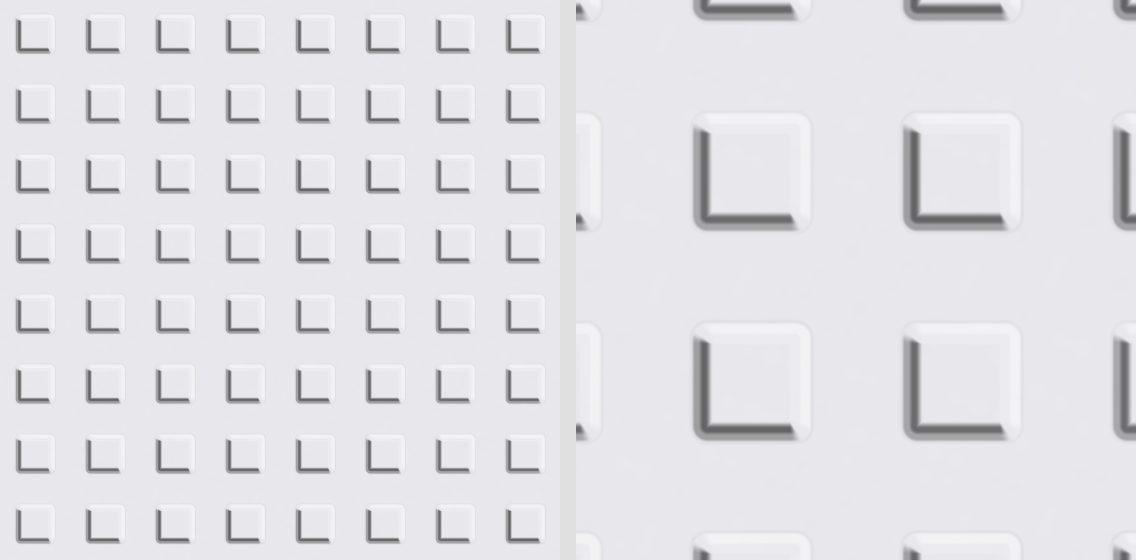
Left, the full canvas; right, a detail of the centre.
Write a WebGL 1 fragment shader that draws this pattern.

```glsl
precision highp float;

uniform vec2 u_resolution;

// Signed distance to a rounded square, negative inside
float roundedSquare(vec2 p, float halfSize, float radius) {
  vec2 q = abs(p) - halfSize + radius;
  return length(max(q, 0.0)) + min(max(q.x, q.y), 0.0) - radius;
}

// Outward bevel direction, turning gradually around the corners
vec2 bevelNormal(vec2 p, float halfSize, float radius) {
  vec2 q = max(abs(p) - halfSize + radius + 0.03, 0.0001);
  return normalize(q) * sign(p);
}

float cellHash(vec2 cell) {
  return fract(sin(dot(cell, vec2(12.99, 78.23))) * 4375.85);
}

// Faint mottling from whole-period sines, so it wraps at the borders
float mottle(vec2 uv) {
  vec2 a = 6.2831853 * uv;
  return sin(11.0 * a.x + 2.0 * sin(7.0 * a.y)) * sin(13.0 * a.y + 2.0 * sin(5.0 * a.x))
       + 0.5 * sin(37.0 * a.x + 19.0 * a.y) * sin(41.0 * a.y - 23.0 * a.x);
}

void main() {
  vec2 uv = gl_FragCoord.xy / u_resolution;
  vec2 grid = uv * 8.0;
  float variation = cellHash(mod(floor(grid), 8.0)) - 0.5;
  vec2 p = fract(grid) - vec2(0.503, 0.513);

  float halfSize = 0.289;
  float radius = 0.08;
  float depth = -roundedSquare(p, halfSize, radius);
  vec2 normal = bevelNormal(p, halfSize, radius);
  float facing = normal.x + normal.y;
  float soft = 8.0 / min(u_resolution.x, u_resolution.y);

  // Two-step shadow on the lower and left bevels
  float shadow = (0.54 + 0.08 * variation) * smoothstep(0.0, max(0.02, soft), depth)
               + 0.46 * smoothstep(0.034, 0.058, depth);
  shadow *= 1.0 - smoothstep(0.068, 0.106, depth);
  shadow *= smoothstep(0.2, 0.95, -facing);

  // Two-step highlight on the upper and right bevels
  float light = 0.6 * smoothstep(0.0, 0.02, depth) * (1.0 - smoothstep(0.05, 0.065, depth))
              + 0.4 * smoothstep(0.0, 0.02, depth) * (1.0 - smoothstep(0.1, 0.115, depth));
  light *= smoothstep(0.1, 0.9, facing);

  // Thin crease where the stud meets the sheet
  float crease = 1.0 - smoothstep(0.0, max(0.014, soft), abs(depth));

  vec3 color = vec3(0.908, 0.906, 0.926) + 0.002 * mottle(uv);
  color += light * vec3(0.042, 0.042, 0.034);
  color -= crease * (0.025 + 0.01 * variation);
  color = mix(color, vec3(0.41, 0.41, 0.42), shadow);
  gl_FragColor = vec4(color, 1.0);
}
```
